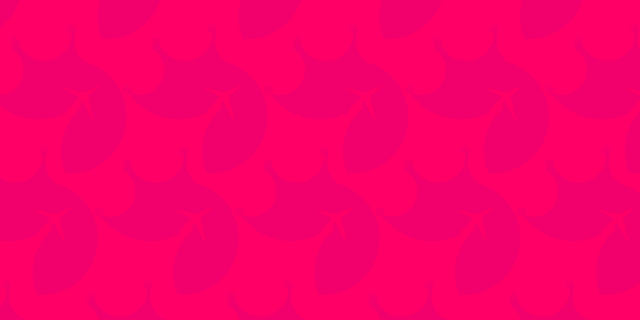
A Shadertoy shader for this pattern:

```glsl
// Staggered rows of tonal crowns, each joined to a curled leaf with a light sprig.

const vec3 GROUND_COLOR = vec3(1.0, 0.0, 0.4);
const vec3 MOTIF_COLOR = vec3(0.95, 0.0, 0.42);
const float CANVAS_HEIGHT = 384.0;            // design units, y pointing down
const float COLUMN_STEP = 169.0;
const vec2 BLOCK_STEP = vec2(-78.0, 307.0);   // offset of a pair of rows
const vec2 ROW_STEP = vec2(-34.5, 146.0);     // second row within a pair
const float MOTIF_LEFT = -23.0;
const float DOT_RADIUS = 5.5;
const float DOT_STRENGTH = 0.65;

// Crown tips, from left to right
const vec2 TIP_A = vec2(-16.0, 108.0);
const vec2 TIP_B = vec2(18.0, 50.0);
const vec2 TIP_C = vec2(86.0, 35.0);
const vec2 TIP_D = vec2(154.0, 60.0);

float disc(vec2 p, vec2 center, float radius) {
    return length(p - center) - radius;
}

// Signed distance to the line a-b, positive on its upper side
float aboveLine(vec2 p, vec2 a, vec2 b) {
    vec2 d = normalize(b - a);
    return dot(p - a, vec2(d.y, -d.x));
}

float taperedStroke(vec2 p, vec2 a, vec2 b, float startWidth, float endWidth) {
    vec2 ab = b - a;
    float t = clamp(dot(p - a, ab) / dot(ab, ab), 0.0, 1.0);
    return length(p - a - ab * t) - mix(startWidth, endWidth, t);
}

// Round base with three scallops bitten out between the tips
float crown(vec2 p) {
    float d = disc(p, vec2(46.0, 69.5), 73.8);
    d = max(d, aboveLine(p, TIP_A, TIP_B));
    d = max(d, aboveLine(p, TIP_B, TIP_C));
    d = max(d, aboveLine(p, TIP_C, TIP_D));
    d = max(d, -disc(p, vec2(-2.0, 84.0), 30.0));
    d = max(d, -disc(p, vec2(53.0, 40.0), 33.0));
    return max(d, -disc(p, vec2(122.0, 48.0), 33.0));
}

// Lens with a full shoulder that merges into the crown
float leaf(vec2 p) {
    float outer = disc(p, vec2(84.0, 140.0), 68.0);
    float inner = disc(p, vec2(141.5, 181.0), 68.0);
    float shoulder = max(96.0 - p.x, p.y - 128.0);
    return max(outer, min(inner, shoulder));
}

float sprig(vec2 p) {
    vec2 heart = vec2(101.0, 115.0);
    float d = taperedStroke(p, heart, vec2(78.0, 106.5), 3.5, 0.6);
    d = min(d, taperedStroke(p, heart, vec2(119.0, 103.5), 3.5, 0.6));
    d = min(d, taperedStroke(p, heart, vec2(111.5, 144.0), 4.5, 0.6));
    return min(d, taperedStroke(p, heart, vec2(83.0, 133.0), 3.5, 2.5));
}

float motif(vec2 p) {
    return max(min(crown(p), leaf(p)), -sprig(p));
}

float tipDots(vec2 p) {
    float d = min(disc(p, TIP_A, DOT_RADIUS), disc(p, TIP_B, DOT_RADIUS));
    return min(d, disc(p, TIP_C, DOT_RADIUS));
}

void mainImage(out vec4 fragColor, in vec2 fragCoord) {
    float unitsPerPixel = CANVAS_HEIGHT / iResolution.y;
    vec2 p = fragCoord * unitsPerPixel;
    p.y = CANVAS_HEIGHT - p.y;
    p -= BLOCK_STEP * floor(p.y / BLOCK_STEP.y);

    // Join overlapping rows and neighbouring columns
    float shape = 1e4;
    float dots = 1e4;
    for (int row = -1; row <= 1; row++) {
        vec2 origin = row < 0 ? ROW_STEP - BLOCK_STEP : ROW_STEP * float(row);
        vec2 q = p - origin;
        q.x = mod(q.x - MOTIF_LEFT, COLUMN_STEP) + MOTIF_LEFT;
        for (int column = 0; column < 2; column++) {
            shape = min(shape, motif(q));
            dots = min(dots, tipDots(q));
            q.x += COLUMN_STEP;
        }
    }

    float edge = 0.75 * unitsPerPixel;
    float shapeMask = 1.0 - smoothstep(-edge, edge, shape);
    float dotMask = 1.0 - smoothstep(-edge, edge, dots);
    float tone = max(shapeMask, DOT_STRENGTH * dotMask);
    fragColor = vec4(mix(GROUND_COLOR, MOTIF_COLOR, tone), 1.0);
}
```
